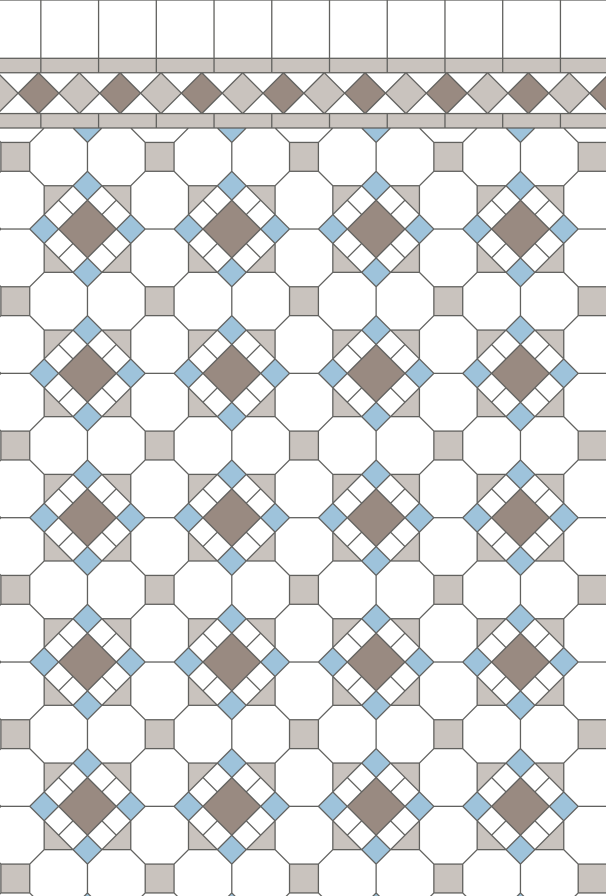
A Shadertoy shader for this pattern:

```glsl
// Victorian floor tiling: octagons and framed diamonds below a diamond-band border.

const vec3 WHITE = vec3(1.0);
const vec3 STONE = vec3(0.79, 0.765, 0.745);
const vec3 BROWN = vec3(0.60, 0.54, 0.505);
const vec3 BLUE  = vec3(0.62, 0.765, 0.86);
const vec3 GROUT = vec3(0.38, 0.38, 0.37);

const float ROWS = 31.04;         // canvas height in small-tile units
const float GROUT_WIDTH = 0.045;
const float DIAG = 0.70711;       // half diagonal of a unit tile
const int SAMPLES = 3;

// Border levels, measured down from the top
const float TILES_END = 2.02;
const float BAND_START = TILES_END + 0.5;
const float BAND_END = BAND_START + 2.0 * DIAG;
const float FIELD_START = BAND_END + 0.5;

// Distance to the nearest of evenly spaced lines
float repeatDistance(float x, float offset, float period) {
    return abs(mod(x - offset + 0.5 * period, period) - 0.5 * period);
}

// Each tile function returns its colour in rgb and the joint distance in a
vec4 fieldTile(vec2 p, vec2 centre) {
    vec2 c = abs(mod(p - centre + 2.5, 5.0) - 2.5);
    float u = c.x + c.y;
    float v = abs(c.x - c.y);
    float outer = max(c.x, c.y);
    float inner = min(c.x, c.y);
    float joint = abs(u - 2.0) * DIAG;

    // Brown diamond framed by white and blue squares
    if (u < 2.0) {
        joint = min(joint, abs(u - 1.0) * DIAG);
        if (u < 1.0) return vec4(BROWN, joint);
        joint = min(joint, min(v, abs(v - 1.0)) * DIAG);
        return vec4(v < 1.0 ? WHITE : BLUE, joint);
    }

    // Stone triangles, octagons and stone corner squares
    joint = min(joint, min(inner, abs(inner - 2.0)));
    joint = min(joint, abs(outer - 1.5));
    if (outer > 1.5 && inner < 2.0) joint = min(joint, v * DIAG);
    bool stone = outer < 1.5 || inner > 2.0;
    return vec4(stone ? STONE : WHITE, joint);
}

vec4 bandTile(vec2 p, float firstBrown) {
    float period = 2.0 * DIAG;
    float slot = (p.x - firstBrown) / period + 0.5;
    float x = (fract(slot) - 0.5) * period;
    float y = p.y - 0.5 * (BAND_START + BAND_END);
    float edge = (abs(x) + abs(y) - DIAG) * DIAG;
    vec3 diamond = mod(floor(slot), 2.0) < 0.5 ? BROWN : STONE;
    return vec4(edge < 0.0 ? diamond : WHITE, abs(edge));
}

vec4 floorTile(vec2 p) {
    vec4 tile;
    if (p.y > FIELD_START) {
        tile = fieldTile(p, vec2(3.03, FIELD_START + 3.5));
    } else if (p.y > BAND_START && p.y < BAND_END) {
        tile = bandTile(p, 1.334);
    } else {
        vec3 fill = p.y < TILES_END ? WHITE : STONE;
        tile = vec4(fill, repeatDistance(p.x, 1.415, 2.0));
    }
    // Long horizontal joints
    float across = min(min(abs(p.y), abs(p.y - TILES_END)), abs(p.y - BAND_START));
    across = min(across, min(abs(p.y - BAND_END), abs(p.y - FIELD_START)));
    tile.a = min(tile.a, across);
    return tile;
}

// Fraction of a sample footprint covered by a line
float lineCoverage(float d, float width, float footprint) {
    float high = min(0.5 * width, d + 0.5 * footprint);
    float low = max(-0.5 * width, d - 0.5 * footprint);
    return max(high - low, 0.0) / footprint;
}

void mainImage(out vec4 fragColor, in vec2 fragCoord) {
    float unit = ROWS / iResolution.y;
    float footprint = unit / float(SAMPLES);
    vec3 colour = vec3(0.0);

    // Average a grid of samples for smooth edges
    for (int j = 0; j < SAMPLES; j++) {
        for (int i = 0; i < SAMPLES; i++) {
            vec2 jitter = (vec2(i, j) + 0.5) / float(SAMPLES) - 0.5;
            vec2 s = fragCoord + jitter;
            vec2 p = vec2(s.x, iResolution.y - s.y) * unit;
            vec4 tile = floorTile(p);
            float grout = lineCoverage(tile.a, GROUT_WIDTH, footprint);
            colour += mix(tile.rgb, GROUT, grout);
        }
    }
    fragColor = vec4(colour / float(SAMPLES * SAMPLES), 1.0);
}
```
